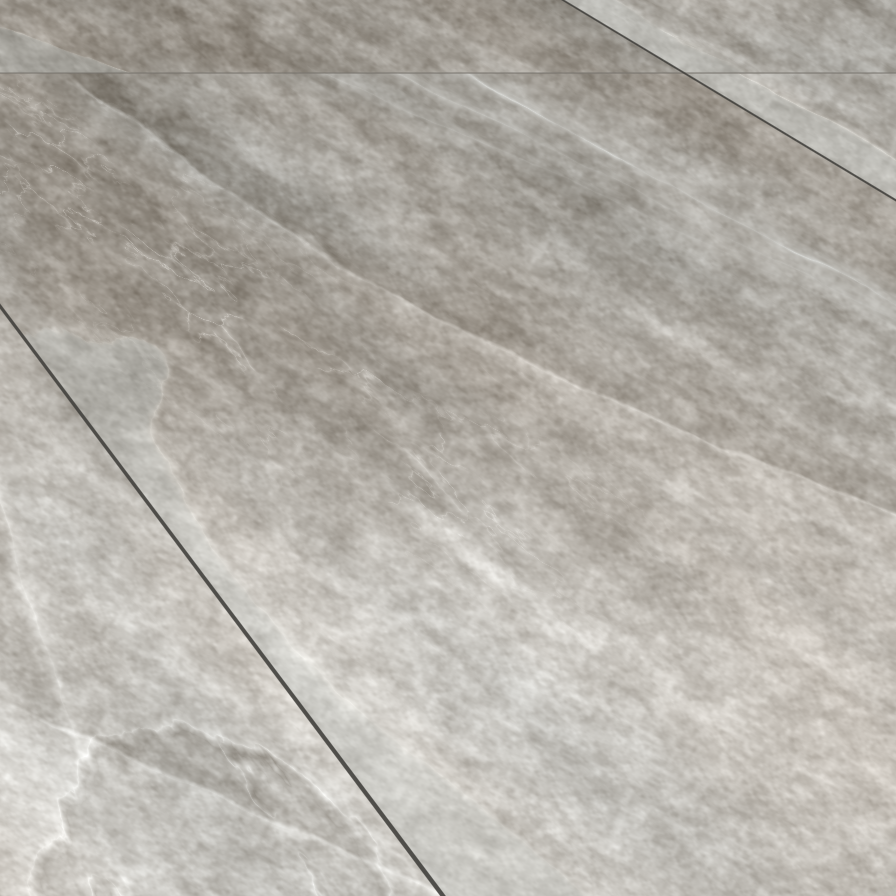
Give the GLSL for this texture, as a Shadertoy shader.

```glsl
// Pale grey slate floor tiles in perspective, with fine grain, veins, cleft ridges and thin joints.
const vec2 VANISH = vec2(-0.985, 1.97);       // vanishing point of the long joints
const vec2 TILE_ORIGIN = vec2(0.751, 0.351);  // corner of tile (0,0) on the floor plane
const vec2 TILE_SIZE = vec2(0.912, 0.600);
const vec2 JOINT_HALF = vec2(0.0014, 0.0005); // half widths: long joint, cross joint
const vec3 STONE_DARK = vec3(0.565, 0.543, 0.508);
const vec3 STONE_LIGHT = vec3(0.825, 0.815, 0.793);
const vec3 SHEET_COLOR = vec3(0.755, 0.757, 0.737);
const vec3 VEIN_COLOR = vec3(0.850, 0.853, 0.840);
const vec3 LONG_JOINT = vec3(0.255, 0.250, 0.235);
const vec3 CROSS_JOINT = vec3(0.470, 0.455, 0.430);
const vec2 GRAIN_DIR = vec2(0.88, -0.475);    // canvas direction of the grain
const float FLOW_SLANT = 0.45;                // slant of the bands along a tile
const float CLOUDS = 0.20, STREAK = 0.09, MOTTLE = 0.22, GRAIN = 0.085;

vec2 hash2(vec2 p) {
    vec3 q = fract(p.xyx * vec3(0.1031, 0.1030, 0.0973));
    q += dot(q, q.yzx + 33.33);
    return fract((q.xx + q.yz) * q.zy);
}

float valueNoise(vec2 p) {
    vec2 i = floor(p), f = fract(p);
    f = f * f * (3.0 - 2.0 * f);
    float low = mix(hash2(i).x, hash2(i + vec2(1, 0)).x, f.x);
    float high = mix(hash2(i + vec2(0, 1)).x, hash2(i + vec2(1, 1)).x, f.x);
    return mix(low, high, f.y);
}

// Layered noise, centred on zero
float fbm(vec2 p) {
    float sum = -0.484, gain = 0.5;
    for (int i = 0; i < 5; i++, gain *= 0.5) {
        sum += gain * valueNoise(p);
        p = mat2(1.6, 1.2, -1.2, 1.6) * p + 7.3;
    }
    return sum;
}

// Cellular noise: gap between the two nearest points, zero on cell edges
float cellEdge(vec2 p) {
    vec2 i = floor(p), f = fract(p);
    float near = 9.0, next = 9.0;
    for (int k = 0; k < 9; k++) {
        vec2 o = vec2(k % 3 - 1, k / 3 - 1);
        float d = length(o + hash2(i + o) - f);
        next = min(next, max(near, d));
        near = min(near, d);
    }
    return next - near;
}

float glow(float d, float width) { return exp(-abs(d) / width); }

vec3 stone(vec2 local, vec2 id, float depth, vec2 uv) {
    float odd = mod(id.x, 2.0), row = mod(id.y, 2.0), along = local.y;
    vec2 seed = 20.0 + 17.0 * hash2(id + 31.0);
    float warp = fbm(local * 9.0 + seed), fineWarp = fbm(local * 42.0 + seed);
    float across = local.x + FLOW_SLANT * along + 0.02 * warp + 0.016 * fineWarp;
    vec2 flow = vec2(across + 0.03 * warp, along);
    float broken = smoothstep(-0.08, 0.12, fbm(local * 26.0 + seed.yx));

    // Broad tone, faint streaks, mottling and grain
    vec2 grain = vec2(dot(uv, GRAIN_DIR), dot(uv, vec2(-GRAIN_DIR.y, GRAIN_DIR.x)));
    float tone = mix(0.785, 0.635, smoothstep(0.50, 0.86, depth)) + 0.035 * odd - 0.02 * row;
    tone += CLOUDS * warp + STREAK * fbm(flow * vec2(24.0, 9.0) + seed);
    tone += MOTTLE * fbm(grain * vec2(30.0, 62.0) + 0.8 * fineWarp + seed);
    tone += GRAIN * (valueNoise(grain * vec2(120.0, 190.0) + seed) - 0.5);
    tone += 0.6 * GRAIN * (valueNoise(grain * vec2(230.0, 310.0)) - 0.5);

    // Flaked band with broken cellular edges
    float flaky = exp(-pow((across - 0.37) / 0.11, 2.0)) * smoothstep(0.22, 0.36, along) * (1.0 - odd);
    float flake = cellEdge(local * vec2(20.0, 30.0) + 3.0 * vec2(warp, fineWarp));
    tone += flaky * (0.13 * glow(flake, 0.06) * broken - 0.05);

    // Cleft ridge: lit lip with a shaded upper side
    float sag = max(0.0, 0.479 - along);
    float ridge = across - 0.52 - 4.5 * sag * sag;
    tone -= 0.085 * exp(-max(ridge, 0.0) / 0.06) * smoothstep(-0.002, 0.004, ridge);
    tone += 0.08 * glow(ridge + 0.003, 0.005) * (0.5 + 0.5 * broken);

    // Alternate tiles: a rounded lump with curled folds, and one long crease above it
    vec2 lump = vec2((local.x - 0.625 - along) / 0.095, (along - 0.165) / 0.042);
    float rim = length(lump) - 1.0 + 0.7 * warp + 0.5 * fineWarp;
    float curl = warp + 0.35 * fineWarp + 0.12 * lump.x;
    float inside = smoothstep(0.1, -0.1, rim);
    float crease = local.x - 0.644 - 0.53 * along + 0.03 * warp + 0.012 * fineWarp;
    float creaseSpan = smoothstep(0.19, 0.22, along) * smoothstep(0.45, 0.36, along);
    tone += odd * (0.12 * glow(rim, 0.035) - 0.07 * glow(rim + 0.10, 0.06) - 0.03 * inside);
    tone += odd * inside * broken * (0.12 * glow(curl, 0.012) - 0.09 * glow(curl - 0.035, 0.02));
    tone += odd * creaseSpan * (0.12 * glow(crease, 0.004) - 0.06 * glow(crease + 0.012, 0.009));

    // Rubbed pale patch
    float rubbed = exp(-pow((across - 0.325) / 0.014, 2.0)) * (1.0 - odd);
    rubbed *= smoothstep(0.22, 0.25, along) * smoothstep(0.306, 0.298, along);
    tone += 0.13 * rubbed * (0.3 + 0.7 * broken);
    vec3 color = mix(STONE_DARK, STONE_LIGHT, (tone - 0.56) / 0.26);
    color *= 1.0 + vec3(0.04, 0.0, -0.03) * fbm(local * 7.0 + seed.yx);

    // Smooth sheet beside the long joint, with a bright torn edge
    float wide = 0.03 + 0.07 * smoothstep(0.33, 0.385, along) + 4.0 * pow(max(0.0, 0.27 - along), 2.0);
    float edge = local.x - mix(wide, 0.07, odd) + 0.05 * warp + 0.02 * fineWarp;
    float tear = along - 0.39 - 0.4 * odd + 0.03 * fineWarp;
    float sheetEnd = smoothstep(0.003, -0.003, tear), within = smoothstep(0.005, -0.005, edge);
    color = mix(color, SHEET_COLOR + 0.6 * (tone - 0.72), 0.6 * within * sheetEnd);
    color += 0.11 * (glow(edge, 0.003) * sheetEnd + glow(tear, 0.003) * within) * (0.4 + 0.6 * broken);

    // White mineral veins, fanning out along the tile
    for (int i = 0; i < 3; i++) {
        float k = float(i);
        float offset = across - 0.95 + 0.075 * k - 0.28 * k * (0.6 - along);
        float vein = 0.8 * glow(offset, 0.005) + 0.4 * glow(offset - 0.012, 0.014);
        vein *= mix(0.5, 1.0, broken) / (1.0 + 0.9 * k) * smoothstep(0.25, 0.42, along);
        color = mix(color, VEIN_COLOR, vein * (1.0 - odd));
    }
    return color;
}

void mainImage(out vec4 fragColor, in vec2 fragCoord) {
    vec2 uv = fragCoord / iResolution.xy;
    float drop = VANISH.y - uv.y;
    vec2 plane = vec2(uv.x - VANISH.x, 1.0) / drop;
    vec2 grid = (plane - TILE_ORIGIN) / TILE_SIZE;
    vec3 color = stone(fract(grid) * TILE_SIZE, floor(grid), plane.y, uv);

    // Joints, with floor distances turned into canvas distances
    vec2 toCanvas = vec2(drop / sqrt(1.0 + plane.x * plane.x), drop * drop);
    vec2 gap = (abs(grid - round(grid)) * TILE_SIZE - JOINT_HALF) * toCanvas;
    vec2 joint = 1.0 - smoothstep(-0.5, 1.0, gap * iResolution.y);
    color = mix(color, CROSS_JOINT, 0.7 * joint.y);
    color = mix(color, LONG_JOINT, 0.9 * joint.x);
    fragColor = vec4(clamp(color, 0.0, 1.0), 1.0);
}
```
